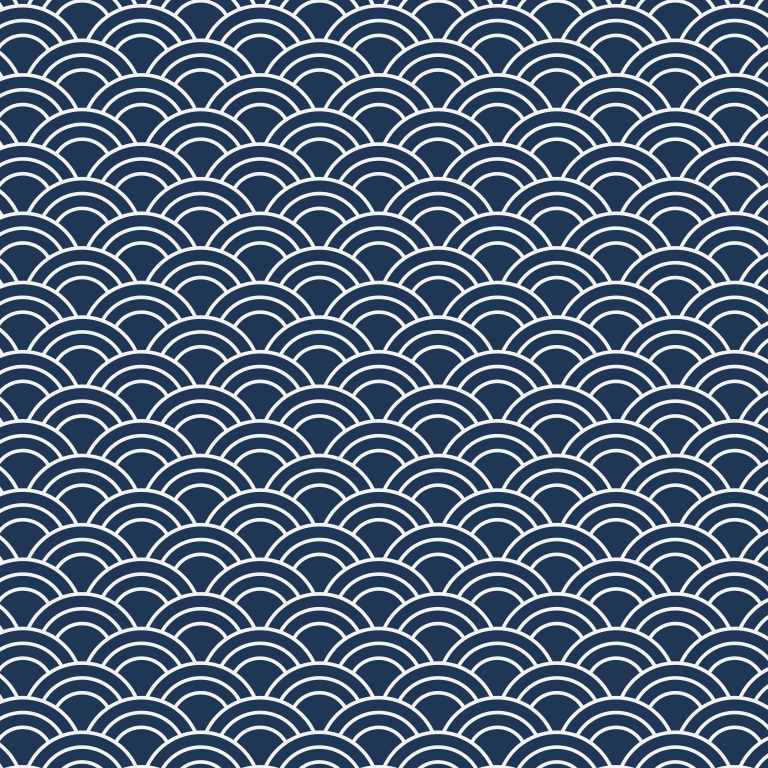
Reproduce this pattern procedurally as a three.js fragment shader.

```glsl
// Overlapping wave scales: staggered rows of discs, each with three pale rings
// on navy. Rows are painted from top to bottom, so that each lower row covers
// the one above; each ring is a distance band around its disc's centre.

varying vec2 vUv;

const vec3 NAVY = vec3(0.122, 0.212, 0.328);
const vec3 PALE = vec3(0.950, 0.957, 0.953);

const float PERIOD = 0.1545;               // spacing of discs along a row
const float ROW_STEP = 0.04505;            // height between rows
const float RADIUS = 0.5 * PERIOD;         // neighbours in a row just touch
const float RING_GAP = 0.25 * RADIUS;
const float INNER_RING = 2.0;              // ring radii, in ring gaps
const float OUTER_RING = 4.0;
const float LINE_WIDTH = 0.0047;
const vec2 ANCHOR = vec2(0.4932, 0.4648);  // centre of one disc in row zero

// Coverage of a shape with signed distance d, negative inside
float fill(float d, float pixel) {
  return clamp(0.5 - d / pixel, 0.0, 1.0);
}

// Distance from the centre of the nearest disc in a given row
float discDistance(vec2 p, float row) {
  float x = p.x / PERIOD - 0.5 * mod(row, 2.0);
  x = (fract(x + 0.5) - 0.5) * PERIOD;
  return length(vec2(x, p.y - row * ROW_STEP));
}

// Navy disc with pale rings; the rim stays pale out to its edge
vec3 discColour(float r, float pixel) {
  float inside = min(r, RADIUS);
  float ring = clamp(floor(inside / RING_GAP + 0.5), INNER_RING, OUTER_RING);
  float d = abs(inside - ring * RING_GAP) - 0.5 * LINE_WIDTH;
  return mix(NAVY, PALE, fill(d, pixel));
}

void main() {
  vec2 p = vUv - ANCHOR;
  float pixel = max(fwidth(vUv.x), fwidth(vUv.y));
  float baseRow = floor(p.y / ROW_STEP);
  vec3 colour = NAVY;

  // Only three rows can show at any point
  for (int i = 0; i < 3; i++) {
    float r = discDistance(p, baseRow + 1.0 - float(i));
    float cover = fill(r - RADIUS - 0.5 * LINE_WIDTH, pixel);
    colour = mix(colour, discColour(r, pixel), cover);
  }

  gl_FragColor = vec4(colour, 1.0);
}
```
